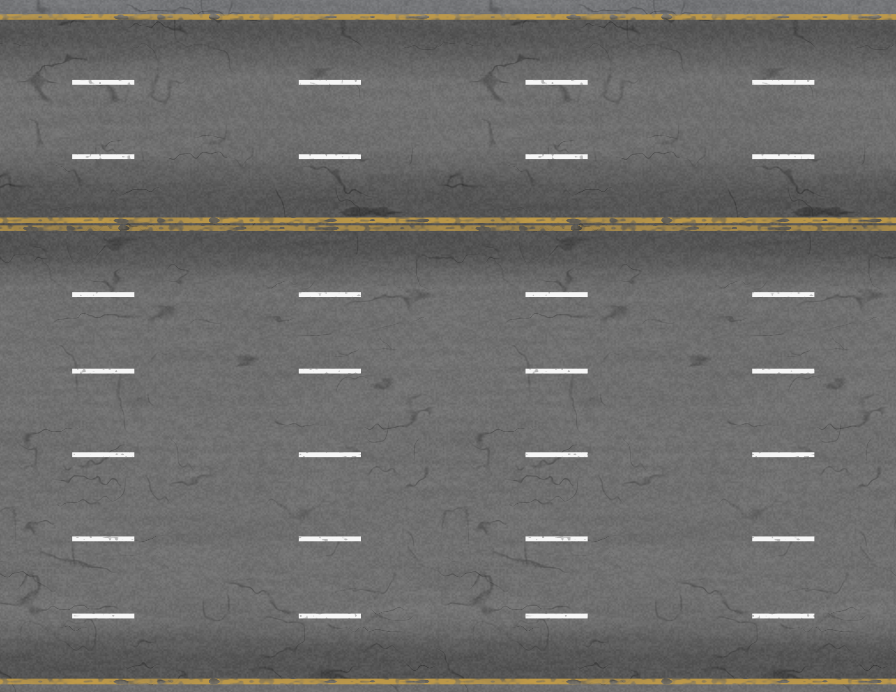
Write a Shadertoy shader that draws this texture.

```glsl
const vec3 ASPHALT = vec3(0.438);
const vec3 DARK_ASPHALT = vec3(0.338);
const vec3 SHOULDER = vec3(0.455, 0.46, 0.47);
const vec3 WHITE_PAINT = vec3(0.965);
const vec3 YELLOW_PAINT = vec3(0.76, 0.61, 0.28);

const float TILE_WIDTH = 0.505;
const float DASH_PERIOD = 0.253;
const float DASH_CENTER = 0.1152;
const vec2 DASH_HALF = vec2(0.0347, 0.0035);
const float EDGE_HALF = 0.0041;
const float DASH_ROWS[7] = float[7](0.881, 0.7736, 0.5743, 0.4637, 0.3429, 0.2213, 0.1098);
const float EDGE_ROWS[4] = float[4](0.9755, 0.6816, 0.6703, 0.0152);

float hash(vec2 p) {
    return fract(sin(dot(p, vec2(12.9898, 78.233))) * 43758.5453);
}

// Value noise that wraps after size.x cells; p.x spans one tile per unit
float tileNoise(vec2 p, vec2 size) {
    p *= size;
    vec2 cell = floor(p), f = fract(p);
    f = f * f * (3.0 - 2.0 * f);
    float x0 = mod(cell.x, size.x), x1 = mod(cell.x + 1.0, size.x);
    float low = mix(hash(vec2(x0, cell.y)), hash(vec2(x1, cell.y)), f.x);
    float high = mix(hash(vec2(x0, cell.y + 1.0)), hash(vec2(x1, cell.y + 1.0)), f.x);
    return mix(low, high, f.y);
}

// Coverage of a strip, given the distance to its middle line
float strip(float dist, float halfWidth, float feather) {
    return clamp((halfWidth - abs(dist)) / feather + 0.5, 0.0, 1.0);
}

float softBand(float y, float low, float high, float lowSoft, float highSoft) {
    return smoothstep(low - lowSoft, low + lowSoft, y)
         * (1.0 - smoothstep(high - highSoft, high + highSoft, y));
}

// Thin broken lines along the level set of a warped noise
float cracks(vec2 p, vec2 size, float width) {
    float warp = tileNoise(p, vec2(60.0, 90.0)) - 0.5;
    float level = tileNoise(p + vec2(0.0, warp * 0.012), size) - 0.5;
    float line = 1.0 - smoothstep(0.0, width, abs(level));
    float patches = smoothstep(0.52, 0.78, tileNoise(p + 7.3, vec2(13.0, 31.0)));
    return line * patches;
}

vec3 roadSurface(vec2 uv, vec2 tile) {
    float dark = softBand(uv.y, 0.915, 0.976, 0.045, 0.003)
               + softBand(uv.y, 0.61, 0.752, 0.04, 0.045)
               + softBand(uv.y, 0.0152, 0.078, 0.004, 0.035);
    vec3 color = mix(ASPHALT, DARK_ASPHALT, dark);
    color = mix(color, SHOULDER, smoothstep(0.973, 0.978, uv.y));

    // Wheel bands, drawn-out streaks and grain
    float tone = 0.020 * (tileNoise(tile, vec2(2.0, 17.0)) - 0.5)
               + 0.024 * (tileNoise(tile, vec2(7.0, 120.0)) - 0.5)
               + 0.020 * (tileNoise(tile, vec2(50.0, 190.0)) - 0.5)
               + 0.060 * (tileNoise(tile, vec2(256.0, 396.0)) - 0.5);
    float crack = cracks(tile, vec2(6.0, 38.0), 0.045)
                + 0.7 * cracks(tile + 3.7, vec2(17.0, 23.0), 0.035);
    return color + tone - 0.085 * crack;
}

float dashRows(vec2 uv, vec2 feather) {
    float x = (fract((uv.x - DASH_CENTER) / DASH_PERIOD + 0.5) - 0.5) * DASH_PERIOD;
    float rows = 0.0;
    for (int i = 0; i < 7; i++)
        rows = max(rows, strip(uv.y - DASH_ROWS[i], DASH_HALF.y, feather.y));
    return rows * strip(x, DASH_HALF.x, feather.x);
}

// Chips and scuffs of an edge line, in coordinates along and across it
float edgeWear(vec2 p) {
    float chips = smoothstep(0.70, 0.78, tileNoise(p, vec2(34.0, 130.0)));
    float scuffs = smoothstep(0.45, 0.9, tileNoise(p, vec2(90.0, 280.0)));
    float fading = tileNoise(p, vec2(11.0, 60.0));
    return clamp(0.8 * chips + 0.45 * scuffs + 0.3 * fading, 0.0, 0.9);
}

void mainImage(out vec4 fragColor, in vec2 fragCoord) {
    vec2 uv = fragCoord / iResolution.xy;
    vec2 feather = 1.0 / iResolution.xy;
    vec2 tile = vec2(uv.x / TILE_WIDTH, uv.y);

    vec3 road = roadSurface(uv, tile);
    vec3 color = road;

    // Yellow edge lines; the lower one of the pair is duller
    for (int i = 0; i < 4; i++) {
        float dist = uv.y - EDGE_ROWS[i];
        float dull = i == 2 ? 0.2 : 0.0;
        float wear = edgeWear(vec2(tile.x + dull, dist + 0.5));
        vec3 paint = mix(YELLOW_PAINT, road, min(wear + dull, 0.9));
        color = mix(color, paint, strip(dist, EDGE_HALF, feather.y));
    }

    // White lane dashes with fine scratches
    float scratches = smoothstep(0.72, 0.95, tileNoise(tile, vec2(140.0, 300.0)));
    vec3 dashPaint = mix(WHITE_PAINT, road, 0.45 * scratches);
    color = mix(color, dashPaint, dashRows(uv, feather));

    fragColor = vec4(color, 1.0);
}
```
